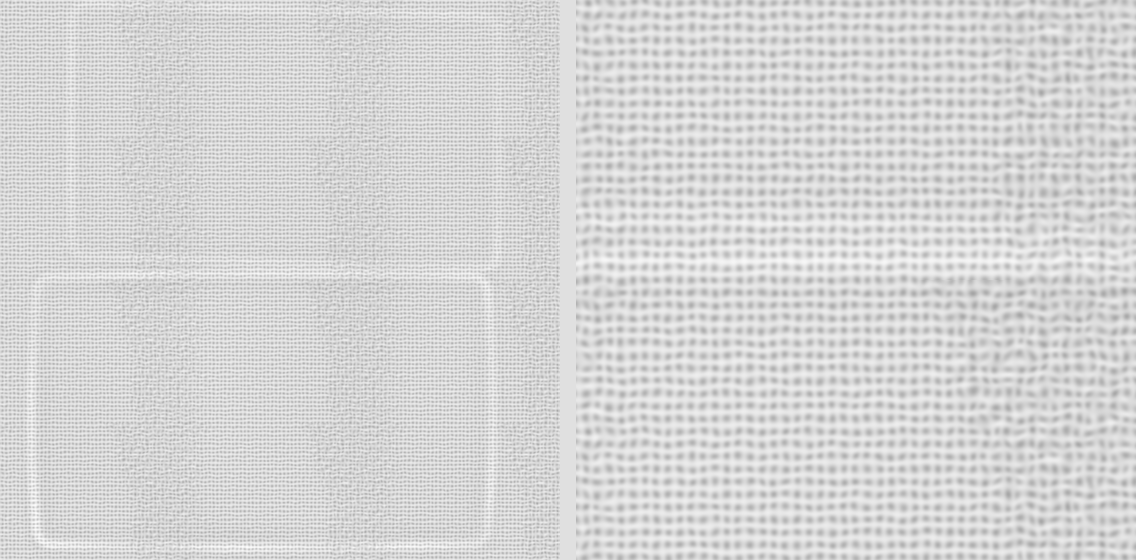
Left: the whole. Right: its middle third, enlarged.
A three.js fragment shader for this texture:

```glsl
varying vec2 vUv;

const float TAU = 6.2831853;
const vec2 TILE_SIZE = vec2(0.349, 0.2552);
const vec2 TILE_ORIGIN = vec2(0.13, 0.5);
const vec2 THREADS = vec2(50.0, 34.0);
const vec2 GRAIN = vec2(50.0, 36.0);
const vec3 THREAD_COLOR = vec3(0.907);
const vec3 GAP_COLOR = vec3(0.712);

vec2 hashGradient(vec2 cell) {
  vec3 p = fract(cell.xyx * vec3(0.1031, 0.1030, 0.0973));
  p += dot(p, p.yzx + 33.33);
  float angle = TAU * fract((p.x + p.y) * p.z);
  return vec2(cos(angle), sin(angle));
}

float corner(vec2 cell, vec2 offset, vec2 f, vec2 period) {
  return dot(hashGradient(mod(cell + offset, period)), f - offset);
}

// Gradient noise that wraps after a whole number of cells
float gradientNoise(vec2 p, vec2 period) {
  vec2 cell = floor(p);
  vec2 f = fract(p);
  vec2 u = f * f * f * (f * (f * 6.0 - 15.0) + 10.0);
  float low = mix(corner(cell, vec2(0.0), f, period),
                  corner(cell, vec2(1.0, 0.0), f, period), u.x);
  float high = mix(corner(cell, vec2(0.0, 1.0), f, period),
                   corner(cell, vec2(1.0), f, period), u.x);
  return mix(low, high, u.y);
}

// Slope of the grain toward the light at the upper left
float emboss(vec2 p, vec2 period) {
  vec2 toLight = vec2(-0.35, 0.35);
  return gradientNoise(p - toLight, period) - gradientNoise(p + toLight, period);
}

// Crumpled band: ragged left side, soft right side, creased top
float roughMask(vec2 t, float ragged) {
  float left = mix(0.31, 0.20, smoothstep(0.35, 0.95, t.y)) + 0.06 * ragged;
  float right = 0.66 + 0.10 * ragged;
  float band = smoothstep(left - 0.03, left + 0.03, t.x)
             * (1.0 - smoothstep(right - 0.14, right + 0.08, t.x));
  float crease = smoothstep(0.93, 0.97, t.y) * (1.0 - smoothstep(0.985, 1.0, t.y));
  float creaseSpan = smoothstep(0.14, 0.20, t.x) * (1.0 - smoothstep(0.65, 0.78, t.x));
  return max(band, crease * creaseSpan);
}

// Depth of the gaps between threads, deepest where rows and columns cross
float weaveGap(vec2 p) {
  vec2 gap = 0.5 + 0.5 * cos(TAU * p);
  return gap.y * (0.38 + 0.62 * gap.x) + 0.12 * (gap.x - 0.5);
}

float roundedBox(vec2 p, vec2 halfSize, float radius) {
  vec2 q = abs(p) - halfSize + radius;
  return length(max(q, 0.0)) + min(max(q.x, q.y), 0.0) - radius;
}

float bell(float d, float width) {
  return exp(-d * d / (width * width));
}

// Bowed pressed frame: soft crest with a faint shadow on both sides
float pressedFrame(vec2 p, vec2 halfSize, float bow, float skew) {
  p.y += skew * p.x;
  vec2 n = p / halfSize;
  p *= 1.0 + bow * n.yx * n.yx;
  float d = roundedBox(p, halfSize, 0.025);
  return bell(d, 0.0085) - 0.25 * bell(d + 0.022, 0.014)
       - 0.20 * bell(d - 0.016, 0.006);
}

void main() {
  vec2 tilePos = (vUv - TILE_ORIGIN) / TILE_SIZE;
  vec2 t = fract(tilePos);

  // Crumpling
  float ragged = gradientNoise(tilePos * vec2(8.0, 10.0), vec2(8.0, 10.0));
  float rough = roughMask(t, ragged);
  float relief = emboss(tilePos * GRAIN, GRAIN);

  // Threads, bent by slow and fine noise
  vec2 bendCells = GRAIN * 0.5;
  vec2 bend = vec2(gradientNoise(tilePos * bendCells, bendCells),
                   gradientNoise(tilePos * bendCells + 7.0, bendCells));
  vec2 threadPos = tilePos * THREADS + bend * mix(0.25, 0.45, rough);
  float gap = weaveGap(threadPos) * mix(1.0, 0.85, rough) + 0.12 * rough;
  vec3 color = mix(THREAD_COLOR, GAP_COLOR, gap);
  color += relief * mix(0.020, 0.058, rough);

  // Pressed frames, worn unevenly along their length
  float wear = 0.85 + 0.9 * gradientNoise(vUv * 6.0, vec2(64.0));
  float lower = pressedFrame(vUv - vec2(0.468, 0.267), vec2(0.412, 0.245), 0.030, 0.0);
  float upper = pressedFrame(vUv - vec2(0.508, 0.757), vec2(0.381, 0.226), 0.004, 0.030);
  color += wear * (0.056 * lower + 0.032 * upper);

  // Broad uneven light
  color += 0.010 * gradientNoise(vUv * 4.0 + 3.0, vec2(64.0));

  gl_FragColor = vec4(clamp(color, 0.0, 1.0), 1.0);
}
```
